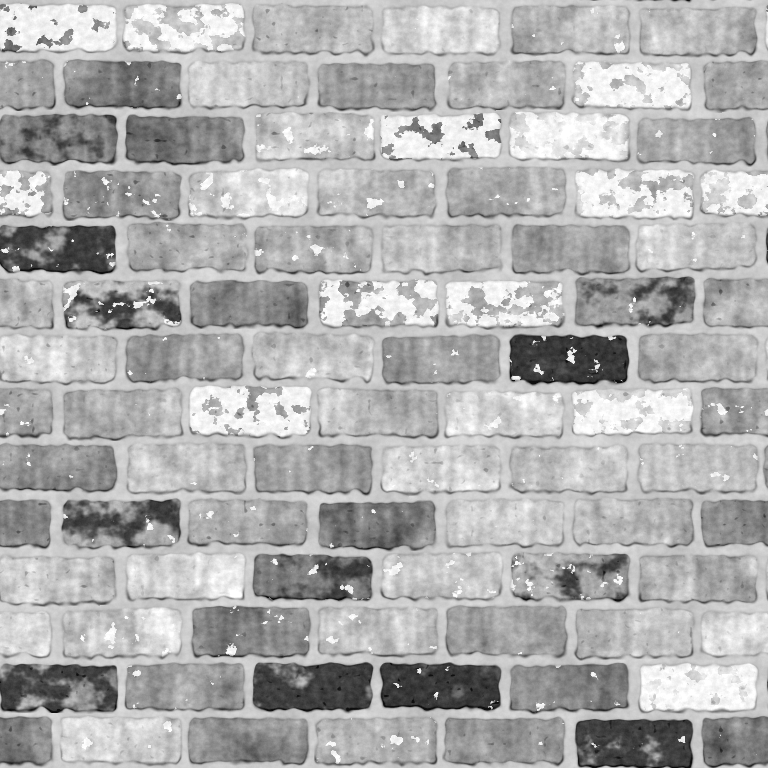
Write a Shadertoy shader that draws this texture.

```glsl
// Weathered grey brick wall in running bond: 6 bricks across, 14 courses down.
// Each brick is a rounded box with a ragged outline; hashes choose its tone,
// burn and flaking paint, and tileable gradient noise adds stains and grain.

const vec2  GRID        = vec2(6.0, 14.0);     // bricks across, courses down
const vec2  SHIFT       = vec2(0.05, 0.03);    // bond offset, in cells
const vec2  BRICK_HALF  = vec2(0.0768, 0.0302);
const float CORNER      = 0.008;
const float RAGGED      = 0.0045;              // outline roughness
const float CHIP        = 0.007;               // bites from the lower edge
const float SOFT        = 0.0013;              // edge softness
const float RIM_WIDTH   = 0.0019;
const float BURNT_SHARE = 0.14;
const float PAINT_SHARE = 0.13;
const float MORTAR      = 0.80;
const float PALE        = 0.86;
const float DULL        = 0.50;
const float BURNT       = 0.19;
const float PAINT       = 0.98;

// Integer hash of a lattice cell and a seed, 0 to 1
float hash(vec2 cell, float seed) {
    uvec3 v = uvec3(vec3(cell, seed)) * 1664525u + 1013904223u;
    for (int i = 0; i < 2; i++) {
        v.x += v.y * v.z;
        v.y += v.z * v.x;
        v.z += v.x * v.y;
        v ^= v >> 16u;
    }
    return float(v.z & 65535u) / 65535.0;
}

float gradientDot(vec2 cell, vec2 offset, vec2 period, float seed) {
    float angle = 6.28319 * hash(mod(cell, period), seed);
    return dot(vec2(cos(angle), sin(angle)), offset);
}

// Gradient noise that tiles over the unit square
float noise(vec2 uv, vec2 freq, float seed) {
    vec2 p = uv * freq, i = floor(p), f = p - i, e = vec2(1.0, 0.0);
    vec2 u = f * f * f * (f * (f * 6.0 - 15.0) + 10.0);
    float low  = mix(gradientDot(i, f, freq, seed),
                     gradientDot(i + e, f - e, freq, seed), u.x);
    float high = mix(gradientDot(i + e.yx, f - e.yx, freq, seed),
                     gradientDot(i + 1.0, f - 1.0, freq, seed), u.x);
    return mix(low, high, u.y);
}

float fbm(vec2 uv, vec2 freq, float seed) {
    float sum = 0.0, gain = 0.8;
    for (int i = 0; i < 4; i++) {
        sum += gain * noise(uv, freq, seed);
        freq *= 2.0;
        gain *= 0.55;
    }
    return sum;
}

float roundBox(vec2 p, vec2 halfSize) {
    vec2 q = abs(p) - halfSize + CORNER;
    return length(max(q, 0.0)) + min(max(q.x, q.y), 0.0) - CORNER;
}

// Tone of a brick face; p is measured from the brick centre
float brickTone(vec2 uv, vec2 p, vec2 id, float seed) {
    float stain = fbm(uv, vec2(22.0, 26.0), seed + 1.0);
    float flake = fbm(uv, vec2(38.0, 44.0), seed + 2.0);
    float tone = mix(PALE, DULL, pow(hash(id, 1.0), 1.5));

    // Upright patches left by uneven firing
    for (float i = 0.0; i < 3.0; i++) {
        float edge = (2.0 * hash(id, 10.0 + i) - 1.0) * BRICK_HALF.x;
        float side = smoothstep(-0.005, 0.005, p.x - edge + 0.012 * stain);
        tone += 0.17 * (hash(id, 20.0 + i) - 0.5) * (side - 0.5);
    }
    tone += 0.22 * stain + 0.13 * noise(uv, vec2(84.0, 16.0), seed + 3.0);

    // Soot, heavy on a few bricks and faint on the rest
    float kind = hash(id, 2.0), spread = hash(id, 3.0);
    float soot = smoothstep(-0.28, 0.25, stain + 0.6 * (spread - 0.35));
    float strength = kind < BURNT_SHARE ? 0.92 : 0.28 * hash(id, 4.0) * spread;
    tone = mix(tone, BURNT, soot * strength);

    // Small dark pits
    float pit = smoothstep(0.36, 0.56, noise(uv, vec2(105.0, 112.0), seed + 4.0));
    tone -= 0.24 * pit * hash(id, 5.0);

    // Flaking white paint, with sparse flecks on other bricks
    float cover = kind > 1.0 - PAINT_SHARE ? mix(-0.02, 0.28, spread)
                                           : mix(-0.75, -0.25, hash(id, 6.0));
    return mix(tone, PAINT, 0.94 * smoothstep(-0.02, 0.06, flake + cover));
}

void mainImage(out vec4 fragColor, in vec2 fragCoord) {
    vec2 uv = fragCoord / iResolution.xy;
    float pixel = 1.0 / min(iResolution.x, iResolution.y);

    // Slightly wavy courses, alternate ones moved by half a brick
    vec2 g = uv * GRID + SHIFT;
    g.y += 0.07 * noise(uv, vec2(5.0, 7.0), 7.0);
    float row = floor(g.y);
    g.x += 0.5 * (1.0 - mod(row, 2.0));
    vec2 id = mod(floor(g), GRID);
    float seed = 100.0 + 16.0 * (id.x + GRID.x * id.y);

    // Ragged brick outline
    vec2 jitter = vec2(hash(id, 7.0), hash(id, 8.0)) - 0.5;
    vec2 p = (fract(g) - 0.5) / GRID + 0.004 * jitter;
    vec2 rough = vec2(noise(uv, vec2(50.0), seed + 5.0),
                      noise(uv, vec2(64.0), seed + 6.0));
    float lower = 1.0 - smoothstep(-0.026, -0.010, p.y);
    float chip = CHIP * lower * max(0.0, noise(uv, vec2(44.0, 30.0), seed + 7.0));
    float d = roundBox(p + RAGGED * rough, BRICK_HALF - 0.002 * jitter.yx) + chip;

    // Mortar, brick face, and the shaded joint between them
    float grain = fbm(uv, vec2(96.0, 110.0), 9.0);
    float mortar = MORTAR + 0.10 * fbm(uv, vec2(12.0, 18.0), 8.0) + 0.06 * grain;
    float soft = max(SOFT, pixel);
    float face = 1.0 - smoothstep(-soft, soft, d);
    float tone = mix(mortar, brickTone(uv, p, id, seed) + 0.11 * grain, face);
    float rim = exp(-d * d / (RIM_WIDTH * RIM_WIDTH));
    float wear = clamp(0.75 + 1.3 * rough.y, 0.15, 1.3);
    tone -= rim * wear * mix(0.10, 0.36, lower);

    fragColor = vec4(vec3(clamp(tone, 0.06, 1.0)), 1.0);
}
```
